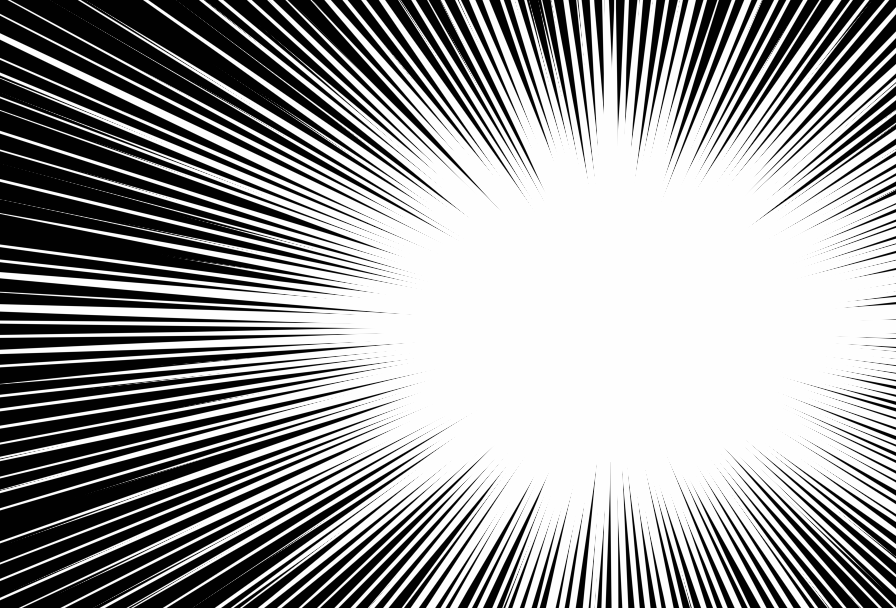
Write a Shadertoy shader that draws this background.

```glsl
// Comic focus lines: black wedges converge on an off-centre white oval.
// A stretched polar angle is split into cells; each cell holds one wedge with a
// hashed tip and spread, and thin tapering slits cut the merged outer black.

#define FOCUS vec2(0.684, 0.460)      // centre, as a fraction of the canvas
#define OVAL vec2(0.355, 0.245)       // clear radii, in canvas heights
#define RAY_COUNT 205.0
#define ANGLE_STRETCH 1.25            // packs rays at the sides, thins them above
#define CLUSTER_SIZE 5.0              // rays that recede together
#define TIP_SCATTER 0.50
#define ANGLE_JITTER 0.55
#define SPREAD_MIN 0.55
#define SPREAD_MAX 1.20
#define TOP_NOTCH 0.25
#define SLIT_WIDTH 0.0050             // half-width at the focus, in canvas heights
#define EDGE_SOFTNESS 0.70            // half-width of the edge, in pixels

const float TAU = 6.2831853;
const vec3 PAPER = vec3(0.995);
const vec3 INK = vec3(0.005);

float hash(float n, float seed) {
    vec3 p = fract(vec3(n, seed, n + seed) * vec3(0.1031, 0.1030, 0.0973));
    p += dot(p, p.yzx + 33.33);
    return fract((p.x + p.y) * p.z);
}

// Unit direction of a ray given by its cell position.
vec2 rayDirection(float cellPos) {
    float stretched = cellPos / RAY_COUNT * TAU;
    return normalize(vec2(cos(stretched), sin(stretched) / ANGLE_STRETCH));
}

// Where a wedge starts: on the rim of the oval or some way outside it.
float tipRadius(float id) {
    vec2 dir = rayDirection(id + 0.5);
    float own = hash(id, 11.0);
    float cluster = hash(floor(id / CLUSTER_SIZE), 23.0);
    float recede = TIP_SCATTER * (0.6 * own * own + 0.5 * cluster * sqrt(own));
    float fromTop = length(dir - vec2(0.0, 1.0)) / 0.1;
    recede += TOP_NOTCH * exp(-fromTop * fromTop);
    return (1.0 + recede) / length(dir / OVAL);
}

// Signed distance to one wedge, negative inside; it flares as it grows.
float wedge(float cell, float cellPos, float radius, float cellAngle) {
    float id = mod(cell, RAY_COUNT);
    float middle = cell + 0.5 + ANGLE_JITTER * (hash(id, 37.0) - 0.5);
    float spread = mix(SPREAD_MIN, SPREAD_MAX, hash(id, 51.0));
    float reach = radius - tipRadius(id);
    float halfWidth = spread * cellAngle * reach * (1.0 + 0.25 * max(reach, 0.0));
    return abs(cellPos - middle) * cellAngle * radius - halfWidth;
}

// Depth inside the white slit on a cell border, positive inside.
float slit(float border, float cellPos, float radius, float cellAngle) {
    float id = mod(border, RAY_COUNT);
    float middle = border + 0.3 * (hash(id, 67.0) - 0.5);
    float end = mix(0.6, 2.1, hash(id, 83.0));
    float halfWidth = SLIT_WIDTH * (1.0 - radius / end);
    return halfWidth - abs(cellPos - middle) * cellAngle * radius;
}

void mainImage(out vec4 fragColor, in vec2 fragCoord) {
    // Polar position around the focus, in canvas heights
    vec2 p = (fragCoord - FOCUS * iResolution.xy) / iResolution.y;
    float radius = max(length(p), 1e-4);
    float stretched = atan(p.y * ANGLE_STRETCH, p.x + 1e-6);
    float cellPos = fract(stretched / TAU) * RAY_COUNT;

    // True angle covered by a cell in this direction
    vec2 dir = p / radius;
    float density = ANGLE_STRETCH / (dir.x * dir.x + ANGLE_STRETCH * ANGLE_STRETCH * dir.y * dir.y);
    float cellAngle = TAU / (RAY_COUNT * density);

    // Union of the wedges in this cell and its neighbours
    float dist = 1e3;
    for (int i = -2; i <= 2; i++) {
        dist = min(dist, wedge(floor(cellPos) + float(i), cellPos, radius, cellAngle));
    }

    // Cut the nearest slit out of the black
    dist = max(dist, slit(floor(cellPos + 0.5), cellPos, radius, cellAngle));

    // Ink the wedges on the paper
    float soft = EDGE_SOFTNESS / iResolution.y;
    float ink = 1.0 - smoothstep(-soft, soft, dist);
    ink *= step(min(OVAL.x, OVAL.y) * 0.9, radius);
    fragColor = vec4(mix(PAPER, INK, ink), 1.0);
}
```
